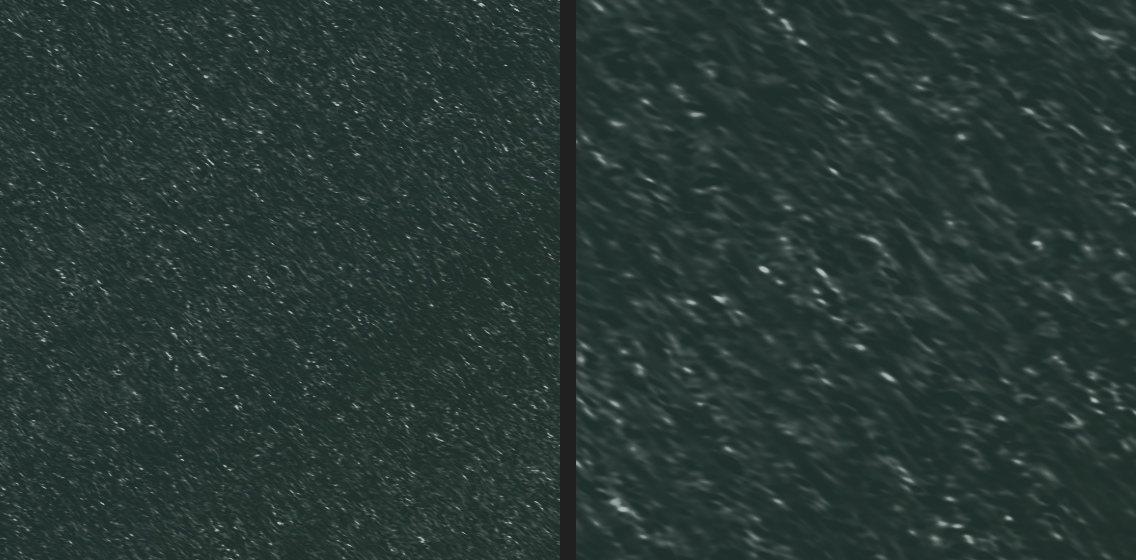
Left, the full canvas; right, a detail of the centre.
A WebGL 1 fragment shader for this texture:

```glsl
precision highp float;
// Dark green open water from above: fine slanted ripples, pale glints and broad wind bands.

uniform vec2 u_resolution;

#define RIPPLE_ANGLE -0.42
#define RIPPLE_CELL vec2(0.0086, 0.0042)
#define CHOP_ANGLE -0.74
#define CHOP_CELL vec2(0.0190, 0.0056)
#define STREAK_ANGLE -0.88
#define STREAK_CELL vec2(0.045, 0.0085)
#define WIND_ANGLE 0.52
#define WIND_CELL vec2(0.42, 0.085)
#define WIND_STRENGTH 0.44
#define SHEEN 0.0128
#define DEEP_COLOR vec3(0.123, 0.184, 0.168)
#define SHEEN_TINT vec3(1.0, 0.98, 0.98)

vec3 hash3(vec2 cell) {
  vec3 q = fract(cell.xyx * vec3(0.1031, 0.1030, 0.0973));
  q += dot(q, q.yzx + 33.33);
  return fract((q.xxy + q.yzz) * q.zyx);
}

// Components of p along and across a direction.
vec2 turn(vec2 p, float angle) {
  vec2 dir = vec2(cos(angle), sin(angle));
  return vec2(dot(p, dir), dot(p, vec2(-dir.y, dir.x)));
}

// Cellular noise: one signed, soft dab per cell, with roughly unit variance.
// The lean lights one flank of each dab and shades the other.
float dabs(vec2 p, float lean) {
  vec2 cell = floor(p);
  float sum = 0.0;
  for (int j = -1; j <= 1; j++) {
    for (int i = -1; i <= 1; i++) {
      vec2 id = cell + vec2(float(i), float(j));
      vec3 rnd = hash3(id);
      vec2 d = p - id - rnd.xy;
      float falloff = max(1.0 - dot(d, d), 0.0);
      sum += (2.0 * rnd.z - 1.0) * falloff * falloff * falloff * (1.0 + lean * d.y);
    }
  }
  return 2.55 * sum / sqrt(1.0 + lean * lean / 16.0);
}

// Gentle bending that keeps the crests from running in straight rows.
vec2 bend(vec2 p) {
  return p + 0.0025 * sin(vec2(31.0, 37.0) * p.yx + 1.5 * sin(vec2(19.0, 23.0) * p))
           + 0.0011 * sin(vec2(113.0, 127.0) * p.yx + 1.7);
}

// Broad lighter and darker bands laid down by the wind.
float windLevel(vec2 p) {
  vec2 wind = turn(p, WIND_ANGLE);
  float trough = exp(-pow((wind.y - 0.02) / 0.085, 2.0));
  float bank = exp(-pow((wind.y - 0.20) / 0.10, 2.0));
  float patches = dabs(wind / WIND_CELL + 7.0, 0.0);
  float leftLight = 0.55 * (0.5 - p.x);
  float cornerLight = 0.55 * smoothstep(0.08, 0.45, -wind.y);
  return 0.18 * patches - 0.75 * trough + 0.30 * bank * (1.0 - p.x)
       + leftLight + cornerLight;
}

void main() {
  vec2 p = gl_FragCoord.xy / min(u_resolution.x, u_resolution.y);
  vec2 water = bend(p);

  // Small waves and finer grain, gathered into chains by longer streaks.
  float ripple = dabs(turn(water, RIPPLE_ANGLE) / RIPPLE_CELL + 40.0, 2.4);
  float grain = dabs(turn(water, RIPPLE_ANGLE + 0.2) / (0.7 * RIPPLE_CELL) + 70.0, 1.5);
  float chop = dabs(turn(water, CHOP_ANGLE) / CHOP_CELL + 90.0, 2.4);
  float streak = dabs(turn(water, STREAK_ANGLE) / STREAK_CELL + 150.0, 1.5);
  float gather = 0.66 + 0.30 * clamp(streak, -1.6, 2.0);
  float waves = gather * (ripple + 0.45 * grain) + 0.46 * chop + 0.20 * streak;

  // Bands change the calm water most; the brightest glints persist in them.
  float calm = 1.0 - 0.8 * smoothstep(0.9, 2.1, waves);
  float height = waves + WIND_STRENGTH * calm * windLevel(p);

  // Troughs flatten into the deep colour, crests brighten quickly.
  float crest = max(height + 1.4, 0.0);
  float glint = 0.10 * smoothstep(2.2, 3.4, height);
  float light = min(SHEEN * crest * crest + glint, 0.55);

  // Cooler at the upper left, more olive at the lower right.
  float olive = 0.5 + 0.5 * (p.x - p.y);
  vec3 drift = mix(vec3(-0.002, 0.000, 0.006), vec3(0.002, 0.002, -0.005), olive);
  gl_FragColor = vec4(DEEP_COLOR + drift + light * SHEEN_TINT, 1.0);
}
```
